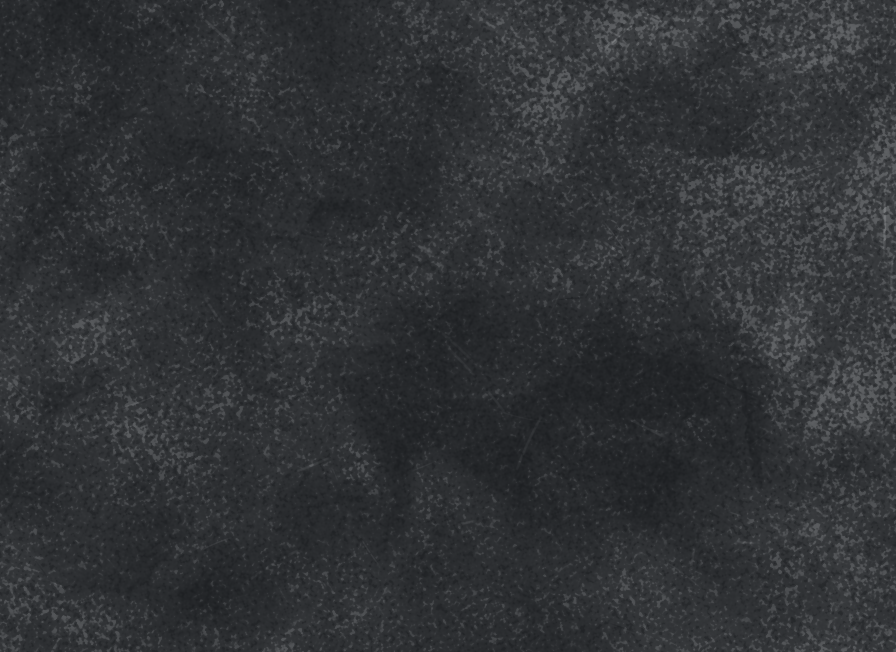
Give the GLSL for this texture, as a WebGL 2 fragment shader.

```glsl
#version 300 es
precision highp float;
// Dark worn plaster: a charcoal base with cloudy wear, lighter to the right.
// Scattered trowel strokes and thin scratches shape the wear, and fine
// thresholded noise breaks it into pale grains and dark pits.

#define BASE_TONE 0.145
#define WEAR_TONE 0.105
#define GRAIN_TONE 0.112
#define SCRATCH_TONE 0.120
#define GRAIN_FREQ 190.0
#define CLOUD_FREQ 3.0
#define STROKE_FREQ 3.6
#define SCRATCH_FREQ 5.5
#define TINT vec3(-0.009, 0.0, 0.011)

uniform vec2 u_resolution;
out vec4 outColor;

// Integer hash: four random values per cell and seed
vec4 hash4(vec2 cell, int seed) {
    uvec4 h = uvec4(ivec4(ivec2(cell), seed, seed + 7));
    h = h * 1664525u + 1013904223u;
    h += h.yzxw * h.wxyz;
    h ^= h >> 16u;
    h.x += h.y * h.w;
    h.y += h.z * h.x;
    h.z += h.x * h.y;
    h.w += h.y * h.z;
    h ^= h >> 16u;
    return vec4(h >> 8u) / 16777216.0;
}

float noise(vec2 p, int seed) {
    vec2 i = floor(p), f = fract(p);
    f = f * f * (3.0 - 2.0 * f);
    float a = hash4(i, seed).x, b = hash4(i + vec2(1, 0), seed).x;
    float c = hash4(i + vec2(0, 1), seed).x, d = hash4(i + vec2(1, 1), seed).x;
    return mix(mix(a, b, f.x), mix(c, d, f.x), f.y);
}

float fbm(vec2 p, int seed) {
    float sum = 0.0, amp = 0.5;
    for (int i = 0; i < 5; i++) {
        sum += amp * noise(p, seed + i);
        p = mat2(1.6, 1.2, -1.2, 1.6) * p;
        amp *= 0.5;
    }
    return sum / 0.97;
}

float blob(vec2 q, vec2 centre, vec2 size) {
    vec2 d = (q - centre) / size;
    return exp(-dot(d, d));
}

vec2 rotate(vec2 v, float angle) {
    float c = cos(angle), s = sin(angle);
    return vec2(c * v.x + s * v.y, c * v.y - s * v.x);
}

// Streaked trowel patches: one crisp edge, the other side fading out
float strokes(vec2 p, int seed) {
    vec2 g = p * STROKE_FREQ, cell = floor(g);
    float sum = 0.0;
    for (int k = 0; k < 9; k++) {
        vec2 c = cell + vec2(k % 3 - 1, k / 3 - 1);
        vec4 r = hash4(c, seed), r2 = hash4(c, seed + 31);
        vec2 d = rotate(g - c - r.xy, r.z * 6.2832);
        d.y += 0.12 * (r2.x - 0.5) * d.x * d.x + 0.05 * (noise(d * 9.0, seed + 3) - 0.5);
        float span = 1.0 - smoothstep(0.25, 0.35 + 0.5 * r2.y, abs(d.x));
        float side = smoothstep(0.0, 0.03, d.y) * (1.0 - smoothstep(0.05, 0.3 + 0.4 * r2.z, d.y));
        float streak = 0.3 + 1.4 * noise(vec2(d.x * 2.5, d.y * 38.0), seed + 5);
        sum += span * side * streak * (r.w - 0.45);
    }
    return sum;
}

// Thin, slightly bowed lines, mostly pale and a few dark
float scratches(vec2 p, int seed) {
    vec2 g = p * SCRATCH_FREQ, cell = floor(g);
    float soft = SCRATCH_FREQ / u_resolution.y, sum = 0.0;
    for (int k = 0; k < 9; k++) {
        vec2 c = cell + vec2(k % 3 - 1, k / 3 - 1);
        vec4 r = hash4(c, seed), r2 = hash4(c, seed + 17);
        vec2 d = rotate(g - c - r.xy, r.z * 6.2832);
        d.y += (r2.x - 0.5) * 0.5 * d.x * d.x;
        float len = 0.08 + 0.42 * r2.y * r2.y;
        float line = 1.0 - smoothstep(0.003, 0.009 + soft, abs(d.y));
        line *= 1.0 - smoothstep(len * 0.5, len, abs(d.x));
        sum += line * (r2.z < 0.25 ? -0.6 : 1.0) * r.w;
    }
    return sum;
}

void main() {
    vec2 p = gl_FragCoord.xy / u_resolution.y;
    vec2 q = gl_FragCoord.xy / u_resolution;

    // Broad layout of worn and dark zones
    float right = smoothstep(0.55, 1.0, q.x);
    float wear = 0.34 + 0.32 * right + 0.3 * right * q.y;
    wear += 0.16 * (1.0 - smoothstep(0.0, 0.3, q.y));
    wear += 0.13 * blob(q, vec2(0.17, 0.32), vec2(0.2, 0.18));
    wear += 0.2 * blob(q, vec2(0.58, 0.77), vec2(0.13, 0.2));
    wear -= 0.12 * blob(q, vec2(0.38, 0.65), vec2(0.14, 0.2));
    wear -= 0.28 * blob(q, vec2(0.77, 0.36), vec2(0.1, 0.18));

    // Clouds and trowel work
    vec2 warp = vec2(fbm(p * 4.0, 11), fbm(p * 4.0, 23)) - 0.5;
    wear += 0.95 * (fbm(p * CLOUD_FREQ + warp, 41) - 0.5);
    wear += 0.75 * (fbm(p * 10.0 + 2.0 * warp, 53) - 0.5);
    wear += (0.4 + 0.5 * right) * (strokes(p, 101) + strokes(p * 1.5 + 4.3, 211));
    wear = clamp(wear, 0.0, 1.1);

    // Grains gather in clusters where the surface is worn
    float grain = 0.6 * noise(rotate(p, 0.55) * GRAIN_FREQ, 307);
    grain += 0.4 * noise(rotate(p, 1.1) * GRAIN_FREQ * 1.7, 311);
    float cluster = clamp(wear + 0.9 * (fbm(p * 15.0 + warp, 331) - 0.5), 0.0, 1.0);
    float limit = mix(0.77, 0.47, cluster);
    float pale = smoothstep(limit - 0.04, limit + 0.2, grain);
    float pit = 1.0 - smoothstep(0.2, 0.36, grain);

    float line = scratches(p, 401) + 0.7 * scratches(p * 1.7 + 9.1, 433);
    line *= smoothstep(0.25, 0.6, 0.5 * grain + 0.5 * noise(p * 24.0, 449));

    float tone = BASE_TONE + WEAR_TONE * wear + 0.06 * (grain - 0.5);
    tone += GRAIN_TONE * pale * (0.45 + 0.55 * cluster) - 0.04 * pit * wear;
    tone += SCRATCH_TONE * line * (0.35 + 0.7 * wear);
    outColor = vec4(clamp(vec3(tone) + TINT, 0.0, 1.0), 1.0);
}
```
